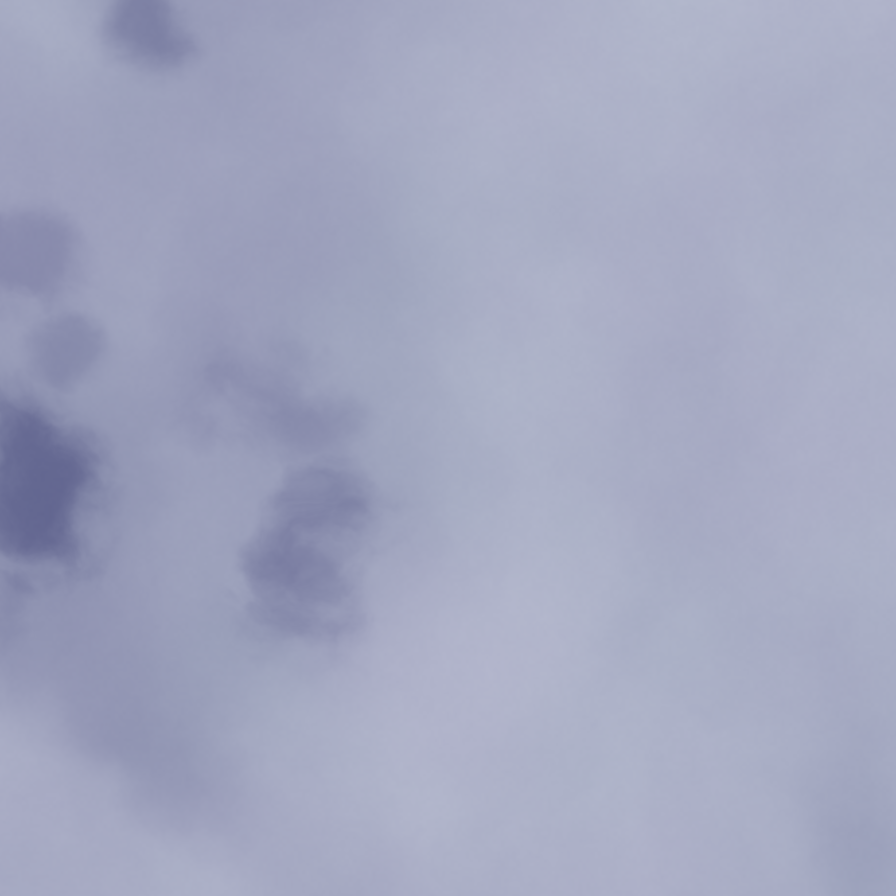
Write a Shadertoy shader that draws this texture.

```glsl
// Overcast sky: pale lilac haze, brighter to the right, with violet cloud hollows.
// Broad gradients set the haze; warped fractal noise breaks soft elliptical
// masses into ragged shadows, and faint fine grain finishes the surface.

#define SHADE_COLOR vec3(0.42, 0.43, 0.59)
#define LIGHT_COLOR vec3(0.70, 0.72, 0.80)
#define LEFT_TONE 0.66
#define RIGHT_TONE 0.94
#define HAZE_CONTRAST 0.30
#define WISP_CONTRAST 0.13
#define SHADOW_DEPTH 0.74
#define WARP_AMOUNT 0.13
#define GRAIN_AMOUNT 0.035

const int MASS_COUNT = 7;

// Soft cloud hollows: centre in xy, radii in zw.
const vec4 MASSES[MASS_COUNT] = vec4[](
    vec4(0.045, 0.45, 0.075, 0.085),
    vec4(0.345, 0.395, 0.070, 0.095),
    vec4(0.300, 0.56, 0.090, 0.080),
    vec4(0.035, 0.71, 0.060, 0.090),
    vec4(0.080, 0.60, 0.050, 0.045),
    vec4(0.170, 0.99, 0.045, 0.050),
    vec4(0.000, 0.36, 0.035, 0.050));

// Relative darkness of each hollow.
const float DEPTHS[MASS_COUNT] = float[](1.0, 0.78, 0.42, 0.45, 0.42, 0.62, 0.60);

float hash(vec2 p) {
    vec3 q = fract(vec3(p.xyx) * 0.1031);
    q += dot(q, q.yzx + 33.33);
    return fract((q.x + q.y) * q.z);
}

float noise(vec2 p) {
    vec2 cell = floor(p), f = fract(p);
    vec2 u = f * f * f * (f * (f * 6.0 - 15.0) + 10.0);
    return mix(mix(hash(cell), hash(cell + vec2(1, 0)), u.x),
               mix(hash(cell + vec2(0, 1)), hash(cell + vec2(1, 1)), u.x), u.y);
}

// Fractal noise centred on zero; each octave is turned to hide the lattice.
float fbm(vec2 p) {
    float sum = 0.0, amplitude = 0.5;
    for (int i = 0; i < 6; i++) {
        sum += amplitude * (noise(p) - 0.5);
        p = mat2(0.8, 0.6, -0.6, 0.8) * p * 2.03 + 17.3;
        amplitude *= 0.5;
    }
    return sum;
}

float softEllipse(vec2 p, vec2 centre, vec2 radii) {
    vec2 q = (p - centre) / radii;
    return exp(-0.7 * dot(q, q));
}

// Broad light and dark areas of the sky.
float hazeTone(vec2 p) {
    float tone = mix(LEFT_TONE, RIGHT_TONE, smoothstep(0.18, 0.68, p.x));
    float bank = 0.27 - p.y - 0.75 * p.x;
    tone += 0.21 * smoothstep(-0.02, 0.08, bank) * (1.0 - smoothstep(0.1, 0.5, p.x));
    tone += 0.12 * softEllipse(p, vec2(0.38, 0.12), vec2(0.13, 0.17));
    tone += 0.17 * softEllipse(p, vec2(0.04, 0.98), vec2(0.10, 0.08));
    tone += 0.09 * softEllipse(p, vec2(0.34, 0.88), vec2(0.20, 0.18));
    tone -= 0.15 * softEllipse(p, vec2(0.17, 0.18), vec2(0.11, 0.07));
    tone -= 0.22 * softEllipse(p, vec2(0.99, 0.08), vec2(0.07, 0.12));
    return tone;
}

// Ragged hollows with a diffuse halo around each core.
float shadowTone(vec2 p, float ragged) {
    float shade = 0.0;
    for (int i = 0; i < MASS_COUNT; i++) {
        float body = softEllipse(p, MASSES[i].xy, MASSES[i].zw);
        float halo = softEllipse(p, MASSES[i].xy, MASSES[i].zw * 1.7);
        float core = smoothstep(0.25, 1.15, body + 1.5 * ragged * halo);
        shade = max(shade, DEPTHS[i] * (0.82 * core + 0.18 * halo));
    }
    return shade;
}

void mainImage(out vec4 fragColor, in vec2 fragCoord) {
    vec2 p = fragCoord / iResolution.xy;

    // Warped coordinates make the cloud edges billow.
    vec2 warp = vec2(fbm(p * 5.0 + 3.7), fbm(p * 5.0 + 41.2));
    vec2 billow = p + WARP_AMOUNT * warp;
    float ragged = fbm(billow * 12.0 + 8.5);

    float tone = hazeTone(billow);
    tone += HAZE_CONTRAST * fbm(billow * 2.6 + 23.0);
    tone += WISP_CONTRAST * fbm(billow * vec2(8.0, 6.5) + 61.0);
    tone -= SHADOW_DEPTH * shadowTone(p + 0.6 * WARP_AMOUNT * warp, ragged);

    // Fine grain, fixed to the canvas.
    tone += GRAIN_AMOUNT * (0.6 * noise(p * 230.0) + 0.4 * noise(p * 110.0 + 9.0) - 0.5);

    // Slow drift between cool grey and lilac.
    float tint = 0.025 * fbm(p * 4.0 + 77.0);
    vec3 color = mix(SHADE_COLOR, LIGHT_COLOR, tone) + tint * vec3(-0.4, 0.6, -0.2);
    fragColor = vec4(clamp(color, 0.0, 1.0), 1.0);
}
```
